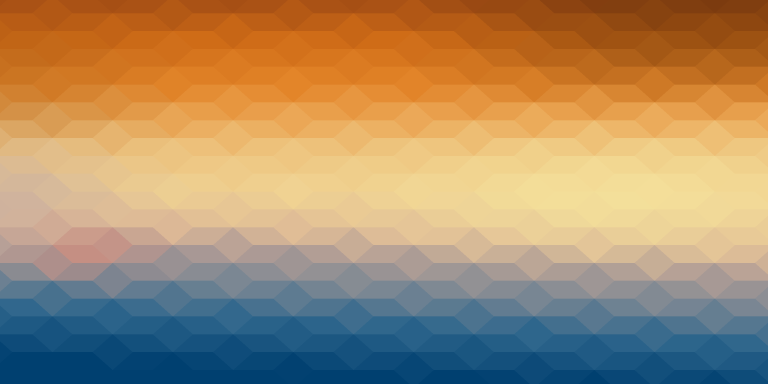
Write a Shadertoy shader that draws this background.

```glsl
// Tiling, in units of the canvas height
const vec2 TILE_ORIGIN = vec2(0.7638, 0.0365);
const vec2 TILE_SIZE = vec2(0.1568, 0.04646);
const float DIAMOND_HALF_WIDTH = 1.0 / 3.0;
const int SAMPLES = 3;

// Sky ramp: colour in rgb, height in w
const int STOPS = 11;
const vec4 SKY[STOPS] = vec4[STOPS](
    vec4(0.00, 0.25, 0.44, 0.02),
    vec4(0.18, 0.40, 0.55, 0.15),
    vec4(0.46, 0.52, 0.575, 0.24),
    vec4(0.69, 0.61, 0.585, 0.33),
    vec4(0.87, 0.73, 0.59, 0.39),
    vec4(0.94, 0.82, 0.57, 0.50),
    vec4(0.93, 0.765, 0.49, 0.61),
    vec4(0.92, 0.65, 0.33, 0.69),
    vec4(0.89, 0.52, 0.16, 0.78),
    vec4(0.81, 0.42, 0.09, 0.90),
    vec4(0.65, 0.31, 0.08, 1.00));

// Local light and haze
const float HORIZON_TILT = 0.05;
const vec3 SUN_COLOUR = vec3(0.96, 0.89, 0.61);
const vec2 SUN_CENTRE = vec2(1.60, 0.49);
const vec2 SUN_RADIUS = vec2(0.50, 0.13);
const vec3 BLUSH_COLOUR = vec3(0.82, 0.55, 0.49);
const vec2 BLUSH_CENTRE = vec2(0.22, 0.345);
const vec2 BLUSH_RADIUS = vec2(0.15, 0.06);
const vec3 HAZE_COLOUR = vec3(0.80, 0.69, 0.62);
const vec2 HAZE_CENTRE = vec2(0.0, 0.48);
const vec2 HAZE_RADIUS = vec2(0.28, 0.13);
const float CORNER_SHADE = 0.25;
const float LEFT_SHADE = 0.09;

float glow(vec2 p, vec2 centre, vec2 radius) {
    vec2 d = (p - centre) / radius;
    return exp(-dot(d, d));
}

vec3 skyRamp(float height) {
    vec3 colour = SKY[0].rgb;
    for (int i = 1; i < STOPS; i++) {
        float t = (height - SKY[i - 1].w) / (SKY[i].w - SKY[i - 1].w);
        colour = mix(colour, SKY[i].rgb, clamp(t, 0.0, 1.0));
    }
    return colour;
}

vec3 sunsetColour(vec2 p) {
    // The lower bands sink towards the right
    float lower = 1.0 - smoothstep(0.3, 0.6, p.y);
    vec3 colour = skyRamp(p.y + HORIZON_TILT * (p.x - 1.0) * lower);

    // Warm and misty patches
    colour = mix(colour, SUN_COLOUR, 0.8 * glow(p, SUN_CENTRE, SUN_RADIUS));
    colour = mix(colour, HAZE_COLOUR, 0.9 * glow(p, HAZE_CENTRE, HAZE_RADIUS));
    colour = mix(colour, BLUSH_COLOUR, 0.75 * glow(p, BLUSH_CENTRE, BLUSH_RADIUS));

    // Darker upper right corner and left edge
    float corner = smoothstep(0.95, 1.75, p.x) * smoothstep(0.68, 0.92, p.y);
    float left = (1.0 - smoothstep(0.0, 0.6, p.x))
               * smoothstep(0.58, 0.72, p.y) * (1.0 - smoothstep(0.85, 1.0, p.y));
    return colour * (1.0 - CORNER_SHADE * corner) * (1.0 - LEFT_SHADE * left);
}

// Centre of the diamond or parallelogram that holds p
vec2 tileCentre(vec2 p) {
    vec2 q = (p - TILE_ORIGIN) / TILE_SIZE;
    float row = floor(q.y);
    float rise = q.y - row;
    float column = floor(q.x + 0.5);
    bool pointsUp = mod(column + row, 2.0) < 0.5;
    float halfWidth = DIAMOND_HALF_WIDTH * (pointsUp ? 1.0 - rise : rise);

    vec2 centre = vec2(floor(q.x), row) + 0.5;
    if (abs(q.x - column) < halfWidth) {
        centre = vec2(column, pointsUp ? row : row + 1.0);
    }
    return TILE_ORIGIN + centre * TILE_SIZE;
}

void mainImage(out vec4 fragColor, in vec2 fragCoord) {
    // Average a grid of samples to smooth the tile edges
    vec3 sum = vec3(0.0);
    for (int i = 0; i < SAMPLES * SAMPLES; i++) {
        vec2 cell = vec2(i % SAMPLES, i / SAMPLES) + 0.5;
        vec2 p = (fragCoord + cell / float(SAMPLES) - 0.5) / iResolution.y;
        sum += sunsetColour(tileCentre(p));
    }
    fragColor = vec4(sum / float(SAMPLES * SAMPLES), 1.0);
}
```
